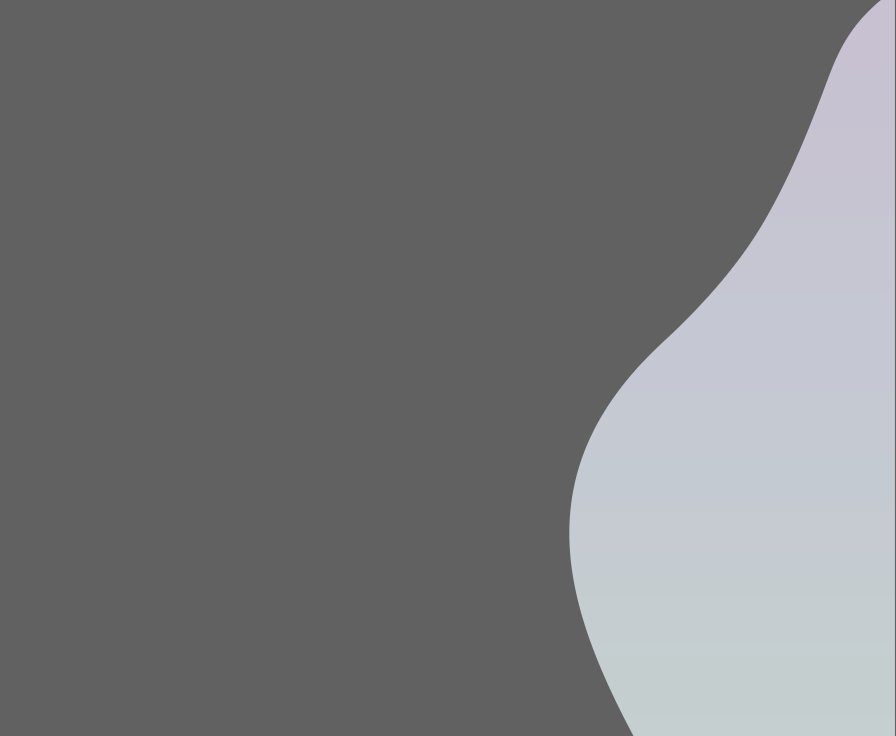
A Shadertoy shader for this background:

```glsl
// A pale lilac-to-mint wave flowing down the right side of a flat grey field.

// Wave edge knots from bottom to top: height, horizontal place, slope.
const vec3 KNOTS[6] = vec3[6](
    vec3(0.0,    0.7070, -0.436),
    vec3(0.2753, 0.6354,  0.0),
    vec3(0.5348, 0.7396,  0.889),
    vec3(0.6994, 0.8529,  0.477),
    vec3(0.8734, 0.9180,  0.313),
    vec3(1.0,    0.9831,  0.988));

// Cubic Hermite curve between two knots.
float hermite(vec3 a, vec3 b, float y) {
    float span = b.x - a.x;
    float t = (y - a.x) / span;
    float s = 1.0 - t;
    return s * s * ((1.0 + 2.0 * t) * a.y + t * span * a.z)
         + t * t * ((3.0 - 2.0 * t) * b.y - s * span * b.z);
}

// Horizontal place of the wave edge at a given height.
float waveEdge(float y) {
    float x = hermite(KNOTS[0], KNOTS[1], y);
    for (int i = 1; i < 5; i++) {
        if (y >= KNOTS[i].x) x = hermite(KNOTS[i], KNOTS[i + 1], y);
    }
    return x;
}

void mainImage(out vec4 fragColor, in vec2 fragCoord) {
    vec2 uv = fragCoord / iResolution.xy;

    // Vertical tint: mint at the foot, cool blue, then lilac at the top.
    vec3 mint = vec3(0.773, 0.810, 0.812);
    vec3 blue = vec3(0.770, 0.789, 0.824);
    vec3 lilac = vec3(0.782, 0.757, 0.820);
    vec3 tint = mix(mint, blue, smoothstep(0.0, 0.45, uv.y));
    tint = mix(tint, lilac, smoothstep(0.35, 1.0, uv.y));

    // Smooth curved edge, with a hairline of grey at the far right.
    float inside = uv.x - waveEdge(uv.y);
    float pixel = length(vec2(dFdx(inside), dFdy(inside)));
    float cover = clamp(0.5 + inside / pixel, 0.0, 1.0);
    cover *= clamp(0.5 + (0.9988 - uv.x) * iResolution.x, 0.0, 1.0);

    fragColor = vec4(mix(vec3(0.38), tint, cover), 1.0);
}
```
